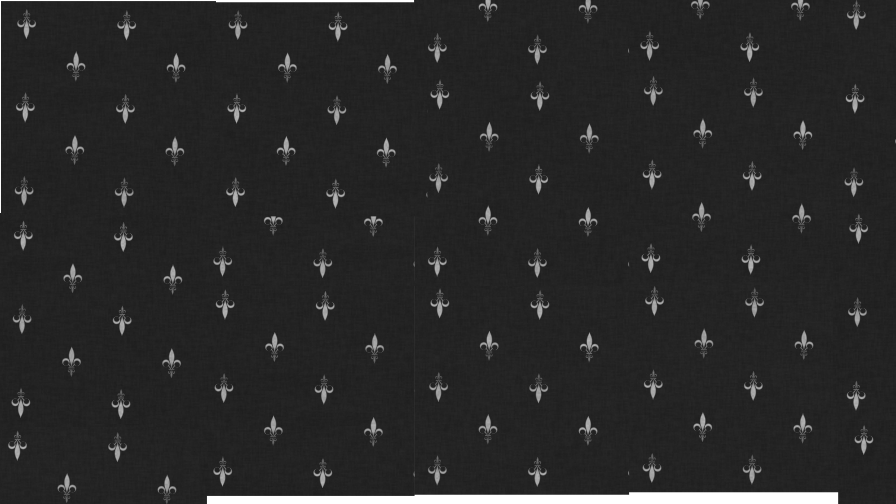
Reproduce this pattern procedurally as a Shadertoy shader.

```glsl
// Charcoal woven cloth printed with small pale fleurs, alternately upright and inverted.
// Overlapping rectangular swatches each carry the same slightly turned lattice;
// motifs are distance functions, and value noise gives the threads and ink wear.

const float CANVAS_UNITS = 432.0;            // canvas height in layout units
const vec2 PITCH = vec2(85.8, 71.6);         // lattice spacing
const float TILT = 0.0148;                   // small lattice rotation
const vec2 SWATCH_MIN = vec2(-22.0, -19.5);  // swatch bounds around its first motif
const vec2 SWATCH_MAX = vec2(162.3, 164.0);
const vec3 CLOTH = vec3(0.136);
const vec3 PAPER = vec3(1.0);

// First motif of each swatch, front to back, y downwards
const int SWATCHES = 15;
const vec2 ORIGINS[SWATCHES] = vec2[SWATCHES](
    vec2(204, 21.5), vec2(193, 81), vec2(193, 261),
    vec2(22.8, 20.5), vec2(20, 202), vec2(15, 382),
    vec2(377, -102), vec2(377, 81), vec2(377, 260),
    vec2(734, 13), vec2(736, 196), vec2(740.5, 377),
    vec2(559, -104), vec2(560, 78), vec2(561, 258));

float hash(vec2 p) {
    vec3 q = fract(vec3(p.xyx) * 0.1031);
    q += dot(q, q.yzx + 33.33);
    return fract((q.x + q.y) * q.z);
}

float valueNoise(vec2 p) {
    vec2 i = floor(p), f = fract(p);
    f = f * f * (3.0 - 2.0 * f);
    return mix(mix(hash(i), hash(i + vec2(1, 0)), f.x),
               mix(hash(i + vec2(0, 1)), hash(i + vec2(1, 1)), f.x), f.y);
}

float segment(vec2 p, vec2 a, vec2 b, float radius) {
    vec2 pa = p - a, ba = b - a;
    return length(pa - ba * clamp(dot(pa, ba) / dot(ba, ba), 0.0, 1.0)) - radius;
}

float box(vec2 p, vec2 halfSize) {
    vec2 d = abs(p) - halfSize;
    return length(max(d, 0.0)) + min(max(d.x, d.y), 0.0);
}

// Pointed leaf between two crescent petals, tip towards +y
float bloom(vec2 p) {
    p.x = abs(p.x);
    float t = clamp((p.y + 4.0) / 16.5, 0.0, 1.0);
    float leaf = max(p.x - 2.25 * sin(3.14159 * pow(t, 1.2)), abs(p.y - 4.25) - 8.25);
    float petal = max(length(p - vec2(4.8, -0.2)) - 3.1,
                      2.4 - length(p - vec2(4.7, -1.4)));
    float stem = segment(p, vec2(2.6, -2.2), vec2(0.8, -4.6), 0.3);
    return min(leaf, min(petal, stem));
}

// Large bloom, cross band and a small reversed bloom below
float fleur(vec2 p) {
    float small = 0.36 * bloom(vec2(p.x, -p.y - 8.0) / 0.36);
    float band = box(p + vec2(0.0, 5.3), vec2(2.3, 0.3));
    return min(bloom(p), min(small, band));
}

// Adds one lattice of fleurs; facing is +1 for tip down, -1 for tip up
vec3 printFleurs(vec3 base, vec2 p, float facing, float seed, float pixel) {
    vec2 cell = floor(p / PITCH + 0.5);
    vec2 q = (p - cell * PITCH) * vec2(1.0, facing);
    float blur = max(0.75, 0.6 * pixel);
    float ink = 1.0 - smoothstep(-blur, blur, fleur(q));
    float tone = mix(0.42, 0.65, smoothstep(-7.0, 2.0, q.y));
    tone += 0.05 * (hash(cell + seed) - 0.5) + 0.08 * (valueNoise(p * 0.7 + seed) - 0.5);
    return mix(base, vec3(tone), ink);
}

// Fine crossed threads with broad, faint unevenness
float weave(vec2 p) {
    float weft = valueNoise(p * vec2(0.16, 0.8));
    float warp = valueNoise(p.yx * vec2(0.16, 0.8) + 71.0);
    float slub = valueNoise(p * vec2(0.02, 0.05) + 19.0);
    return 0.015 * (weft + warp - 1.0) + 0.006 * (slub - 0.5)
         + 0.014 * (valueNoise(p * 0.9 + 40.0) - 0.5);
}

vec3 swatchColor(vec2 p, float seed, float pixel) {
    vec2 lattice = p + TILT * vec2(p.y, -p.x);
    vec3 color = CLOTH + weave(p + seed * 37.0) + 0.005 * (hash(vec2(seed, 5.0)) - 0.5);
    color = printFleurs(color, lattice, 1.0, seed, pixel);
    return printFleurs(color, lattice - 0.5 * PITCH, -1.0, seed + 50.0, pixel);
}

void mainImage(out vec4 fragColor, in vec2 fragCoord) {
    float pixel = CANVAS_UNITS / iResolution.y;
    vec2 p = vec2(fragCoord.x, iResolution.y - fragCoord.y) * pixel;
    vec2 center = 0.5 * (SWATCH_MIN + SWATCH_MAX);
    vec2 halfSize = 0.5 * (SWATCH_MAX - SWATCH_MIN);

    // Composite swatches front to back over the paper
    vec3 color = vec3(0.0);
    float remaining = 1.0;
    for (int i = 0; i < SWATCHES; i++) {
        vec2 local = p - ORIGINS[i];
        float edge = box(local - center, halfSize);
        float cover = 1.0 - smoothstep(-0.5 * pixel, 0.5 * pixel, edge);
        if (cover > 0.0 && remaining > 0.002) {
            color += remaining * cover * swatchColor(local, float(i), pixel);
            remaining *= 1.0 - cover;
        }
    }
    fragColor = vec4(color + remaining * PAPER, 1.0);
}
```
